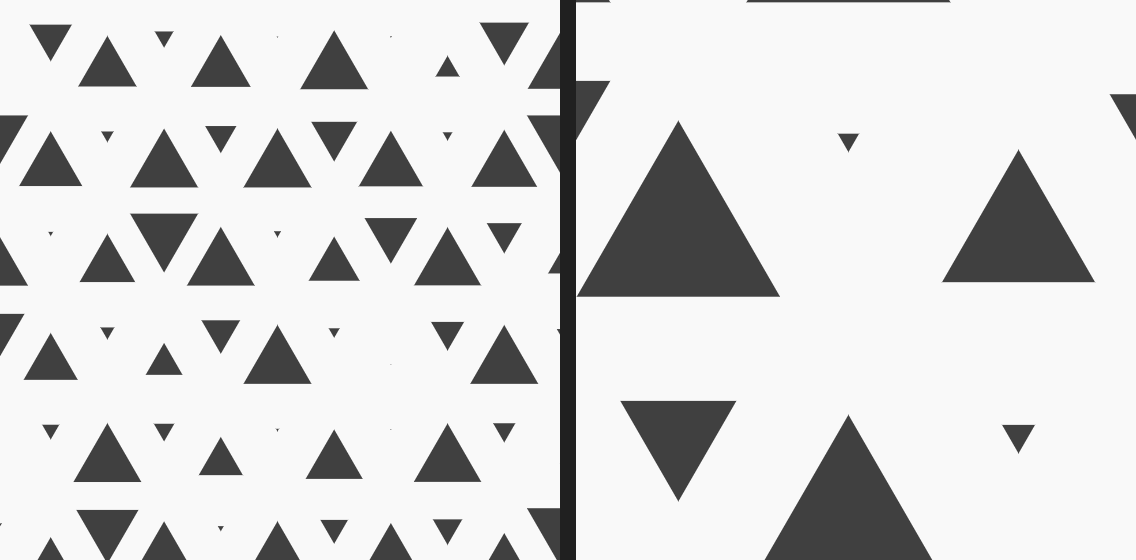
Left: the whole. Right: its middle third, enlarged.
Give the GLSL for this pattern, as a three.js fragment shader.

```glsl
// Rows of alternating up and down triangles of random size, dark grey on off-white.
#define COLUMN 0.10124        // spacing of triangle centres across
#define FIRST_X -0.0107       // centre of the leftmost column
#define TOP_MARGIN 0.0074     // gap above the first row
#define MAX_SIDE 0.1215       // side of the largest triangle
#define FULL_SIZE_AT 0.82     // random values above this give the largest size
#define CELLS_PER_ROW 11.0    // columns numbered before the next row begins
#define PAPER vec3(0.977)
#define INK vec3(0.251)

varying vec2 vUv;

const float SQRT3 = 1.7320508;
const float ROW = COLUMN * SQRT3;

// Fifth power modulo a prime: shuffles the cells so sizes are spread evenly.
float hashCell(vec2 cell) {
  const float PRIME = 67.0;
  float k = mod(cell.x + CELLS_PER_ROW * cell.y + 1.0, PRIME);
  float square = mod(k * k, PRIME);
  float fourth = mod(square * square, PRIME);
  return mod(fourth * k, PRIME) / PRIME;
}

// Signed distance to an upright equilateral triangle about its centroid.
float triangleDistance(vec2 q, float side) {
  float inradius = side / (2.0 * SQRT3);
  return max(-q.y, 0.5 * (abs(q.x) * SQRT3 + q.y)) - inradius;
}

void main() {
  // Position measured from the first column and the top of the first row.
  vec2 p = vec2(vUv.x - FIRST_X, 1.0 - vUv.y - TOP_MARGIN);
  float row = floor(p.y / ROW);
  float nearestColumn = floor(p.x / COLUMN + 0.5);

  // Neighbouring triangles reach past their own column.
  float d = 1.0;
  for (int i = -1; i <= 1; i++) {
    vec2 cell = vec2(nearestColumn + float(i), row);
    float pointsDown = mod(cell.x + cell.y, 2.0);
    float centreY = (row + (2.0 - pointsDown) / 3.0) * ROW;
    vec2 q = vec2(p.x - cell.x * COLUMN, centreY - p.y);
    q.y *= 1.0 - 2.0 * pointsDown;
    float side = MAX_SIDE * smoothstep(0.0, FULL_SIZE_AT, hashCell(cell));
    d = min(d, triangleDistance(q, side));
  }

  // Smooth the edge over one screen sample.
  float coverage = clamp(0.5 - d / fwidth(vUv.y), 0.0, 1.0);
  gl_FragColor = vec4(mix(PAPER, INK, coverage), 1.0);
}
```
